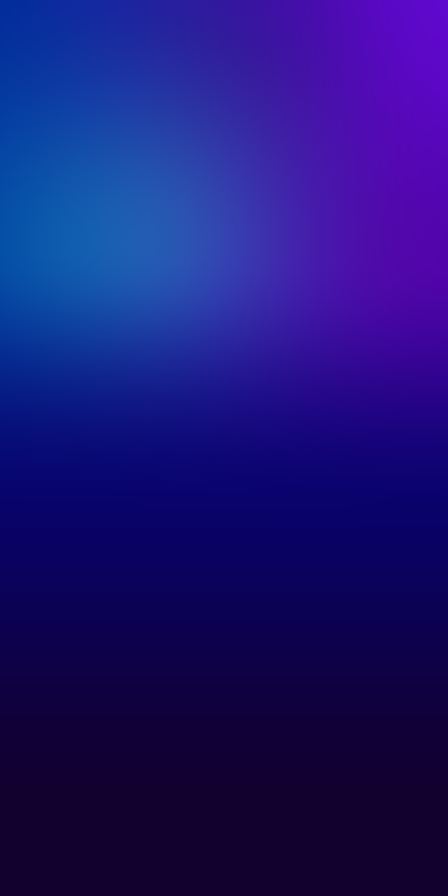
Write a Shadertoy shader that draws this background.

```glsl
// Soft night-sky gradient: a blue-to-violet sweep fades down into dark indigo,
// with a lopsided azure glow at upper left and a dim pocket near the top.
// Built from smoothstep ramps and Gaussian falloffs in canvas units.

float gaussian(vec2 offset, vec2 radius) {
    vec2 q = offset / radius;
    return exp(-dot(q, q));
}

void mainImage(out vec4 fragColor, in vec2 fragCoord) {
    vec2 uv = fragCoord / iResolution.xy;
    float depth = 1.0 - uv.y;

    // Lower field: navy settling into near-black violet
    vec3 night = mix(vec3(0.03, 0.01, 0.43), vec3(0.07, 0.0, 0.18),
                     smoothstep(0.5, 0.92, depth));

    // Upper field: blue on the left, violet on the right
    vec3 blue = vec3(0.0, 0.16, 0.60);
    vec3 violet = mix(vec3(0.39, 0.03, 0.84), vec3(0.32, 0.01, 0.67),
                      smoothstep(0.0, 0.3, depth));
    vec3 sky = mix(blue, violet, smoothstep(-0.1, 0.95, uv.x));

    // Dim pocket between the two hues
    sky *= 1.0 - 0.2 * gaussian(vec2(uv.x - 0.57, depth - 0.05), vec2(0.33, 0.17));

    vec3 color = mix(sky, night, smoothstep(0.28, 0.58, depth));

    // Azure glow, wider to the left and longer toward the top
    vec2 offset = vec2(uv.x - 0.32, depth - 0.27);
    vec2 radius = vec2(offset.x < 0.0 ? 0.44 : 0.35,
                       offset.y < 0.0 ? 0.185 : 0.135);
    color += vec3(0.02, 0.26, 0.09) * gaussian(offset, radius);

    fragColor = vec4(clamp(color, 0.0, 1.0), 1.0);
}
```
